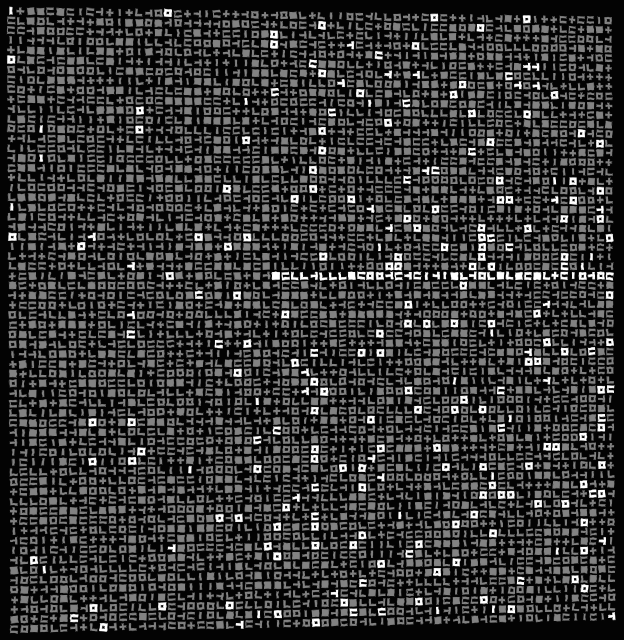
Reproduce this pattern procedurally as a Shadertoy shader.

```glsl
// A gently tilted 64 x 64 sheet of small worn grey glyphs, some of them lit white
#define GRID 64.0
#define HALF_SIZE 0.375
#define HALF_STROKE 0.115
#define WOBBLE 0.10
#define JITTER 0.07
#define TILT 0.16
#define LIT_ROW 27.0
#define LIT_START 27.0
#define BACKGROUND 0.012
#define GREY 0.51
#define WHITE 1.0

float hash(vec2 p) {
    return fract(sin(dot(p, vec2(127.1, 311.7))) * 43758.5453);
}

float noise(vec2 p) {
    vec2 i = floor(p), f = fract(p);
    f = f * f * (3.0 - 2.0 * f);
    return mix(mix(hash(i), hash(i + vec2(1, 0)), f.x),
               mix(hash(i + vec2(0, 1)), hash(i + vec2(1, 1)), f.x), f.y);
}

float box(vec2 p, vec2 halfSize) {
    vec2 d = abs(p) - halfSize;
    return length(max(d, 0.0)) + min(max(d.x, d.y), 0.0);
}

// Perspective of the sheet: canvas (0..1, y down) to column and row
vec2 sheet(vec2 uv) {
    float x = uv.x - 0.0201 - 0.006 * (uv.y - 0.5);
    float column = x / (0.01598 - 0.00082 * x);
    float row = 27.17 + (uv.y - 0.4336) * 65.2 * (1.0 + 0.0006 * column);
    return vec2(column, row);
}

// 0 solid, 1 ring, 2 bracket, 3 corner, 4 side tee, 5 plus, 6 bar
int glyphKind(float h) {
    return h < 0.17 ? 0 : h < 0.35 ? 1 : h < 0.50 ? 2 : h < 0.63 ? 3
         : h < 0.76 ? 4 : h < 0.89 ? 5 : 6;
}

// Signed distance to a glyph, y down
float glyph(int kind, vec2 p) {
    float s = HALF_SIZE, w = HALF_STROKE, edge = s - w;
    float solid = box(p, vec2(s));
    float upright = box(p, vec2(w, s * 0.95));
    float level = box(p, vec2(s * 0.95, w));
    if (kind == 0) return solid;
    if (kind == 1) return max(solid, -box(p, vec2(s - 2.0 * w)));
    if (kind == 2) return max(solid, -box(p - vec2(w, 0), vec2(edge + 0.2, s - 2.0 * w) - vec2(0.2 - w, 0)));
    if (kind == 3) return min(box(p + vec2(edge, 0), vec2(w, s)),
                              box(p - vec2(0, edge), vec2(s, w)));
    if (kind == 4) return min(box(p - vec2(edge, 0), vec2(w, s)), level);
    if (kind == 5) return min(upright, level);
    return upright;
}

// Scattered lit glyphs: mostly rings, denser to the right, uneven by column
bool isLit(vec2 cell, int kind) {
    if (cell.y == LIT_ROW && cell.x >= LIT_START) return true;
    float side = smoothstep(0.1, 0.9, cell.x / GRID);
    float chance = 0.0;
    if (kind == 1) chance = mix(0.07, 0.34, side);
    if (kind == 2 || kind == 4 || kind == 6) chance = mix(0.025, 0.07, side);
    chance *= 0.5 + hash(vec2(cell.x, 91.0));
    return hash(cell + 53.7) < chance;
}

void mainImage(out vec4 fragColor, in vec2 fragCoord) {
    vec2 uv = fragCoord / iResolution.xy;
    vec2 pos = sheet(vec2(uv.x, 1.0 - uv.y)) + 0.5;
    vec2 cell = floor(pos);
    vec2 p = fract(pos) - 0.5;
    float soft = 0.75 * 65.2 / iResolution.y;

    // Wear: small shifts, turns and uneven outlines
    p += JITTER * (vec2(hash(cell + 11.3), hash(cell + 27.9)) - 0.5);
    float turn = TILT * (hash(cell + 39.1) - 0.5);
    p = mat2(cos(turn), sin(turn), -sin(turn), cos(turn)) * p;
    p += WOBBLE * (vec2(noise(pos * 4.0), noise(pos * 4.0 + 71.0)) - 0.5);

    int kind = glyphKind(hash(cell + 3.1));
    bool lit = isLit(cell, kind);
    float d = glyph(kind, p) - (lit ? 0.025 : 0.0);
    float ink = 1.0 - smoothstep(-soft, soft, d);

    // Empty margin around the sheet
    bool inside = all(greaterThanEqual(cell, vec2(0))) && all(lessThan(cell, vec2(GRID)));
    ink *= inside ? 1.0 : 0.0;
    fragColor = vec4(vec3(mix(BACKGROUND, lit ? WHITE : GREY, ink)), 1.0);
}
```
